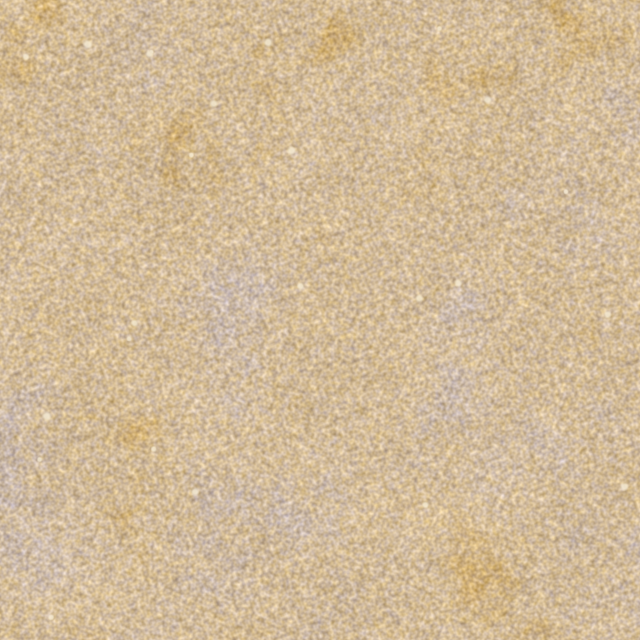
Reproduce this texture procedurally as a WebGL 2 fragment shader.

```glsl
#version 300 es
precision highp float;
// Fine sandstone: tan ground covered in tiny soft grains of varied brightness.
// Rotated layers of gradient noise give the grain, its tint and broad stains;
// a sparse jittered grid adds a few pale mineral specks.

uniform vec2 u_resolution;
out vec4 fragColor;

// Integer hash of a lattice cell, two values in 0..1
vec2 hash2(vec2 cell) {
    uvec2 q = uvec2(ivec2(cell)) * uvec2(1597u, 3571u);
    uint n = (q.x ^ (q.y << 7)) + q.y * 2971u;
    n = (n ^ (n >> 15)) * 73939u;
    n = (n ^ (n >> 13)) * 91283u;
    n ^= n >> 16;
    uint m = (n ^ (n >> 11)) * 48271u;
    m ^= m >> 15;
    return vec2(n & 65535u, m & 65535u) / 65535.0;
}

// Dot product of a random unit gradient with the offset from its corner
float cornerSlope(vec2 cell, vec2 corner, vec2 f) {
    float angle = 6.28319 * hash2(cell + corner).x;
    return dot(vec2(cos(angle), sin(angle)), f - corner);
}

float gradientNoise(vec2 p) {
    vec2 cell = floor(p), f = p - cell;
    vec2 w = f * f * f * (f * (f * 6.0 - 15.0) + 10.0);
    float low = mix(cornerSlope(cell, vec2(0, 0), f), cornerSlope(cell, vec2(1, 0), f), w.x);
    float high = mix(cornerSlope(cell, vec2(0, 1), f), cornerSlope(cell, vec2(1, 1), f), w.x);
    return mix(low, high, w.y);
}

// Noise on a turned grid, so that layers do not share a lattice
float layer(vec2 uv, float scale, float angle) {
    float c = cos(angle), s = sin(angle);
    return gradientNoise(mat2(c, s, -s, c) * uv * scale + angle * 57.0);
}

// Sparse pale specks, one candidate per cell
float specks(vec2 uv) {
    vec2 p = uv * 36.0, home = floor(p);
    float cover = 0.0;
    for (int y = -1; y <= 1; y++) {
        for (int x = -1; x <= 1; x++) {
            vec2 cell = home + vec2(x, y);
            vec2 traits = hash2(cell + 311.0);
            float present = step(0.982, traits.x);
            float radius = mix(0.18, 0.34, traits.y);
            float d = length(p - cell - hash2(cell + 907.0));
            cover = max(cover, present * (1.0 - smoothstep(radius * 0.3, radius, d)));
        }
    }
    return cover;
}

void main() {
    vec2 uv = gl_FragCoord.xy / min(u_resolution.x, u_resolution.y);

    // Grain brightness, and a separate swing from grey to yellow
    float grain = 0.6 * layer(uv, 122.0, 0.5) + 0.6 * layer(uv, 190.0, 1.2)
                + 0.35 * layer(uv, 75.0, 2.9);
    float tint = 0.7 * layer(uv, 105.0, 2.1) + 0.5 * layer(uv, 175.0, 0.9)
               + 0.4 * layer(uv, 58.0, 0.2);

    // Broad uneven stains, ragged at their edges
    float stain = layer(uv, 3.5, 0.75) + 0.6 * layer(uv, 9.0, 1.7) + 0.5 * layer(uv, 22.0, 2.6);
    float ochre = smoothstep(0.2, 0.75, stain);
    float ash = smoothstep(0.15, 0.7, -stain);

    // Cloudy shading between the grains and the stains
    float mottle = layer(uv, 40.0, 2.4) + 0.8 * layer(uv, 17.0, 1.0) + 0.7 * layer(uv, 6.0, 0.4);

    vec3 color = vec3(0.825, 0.734, 0.602);
    color += vec3(0.205, 0.21, 0.205) * grain;
    color += vec3(0.03, 0.0, -0.13) * tint;
    color += vec3(0.037, 0.036, 0.03) * mottle;
    color += vec3(0.0, -0.01, -0.04) * stain;
    color += vec3(-0.025, -0.055, -0.12) * ochre;
    color += vec3(-0.025, -0.01, 0.04) * ash;
    color = mix(color, vec3(0.96, 0.92, 0.83), 0.8 * specks(uv));

    fragColor = vec4(clamp(color, 0.0, 1.0), 1.0);
}
```
